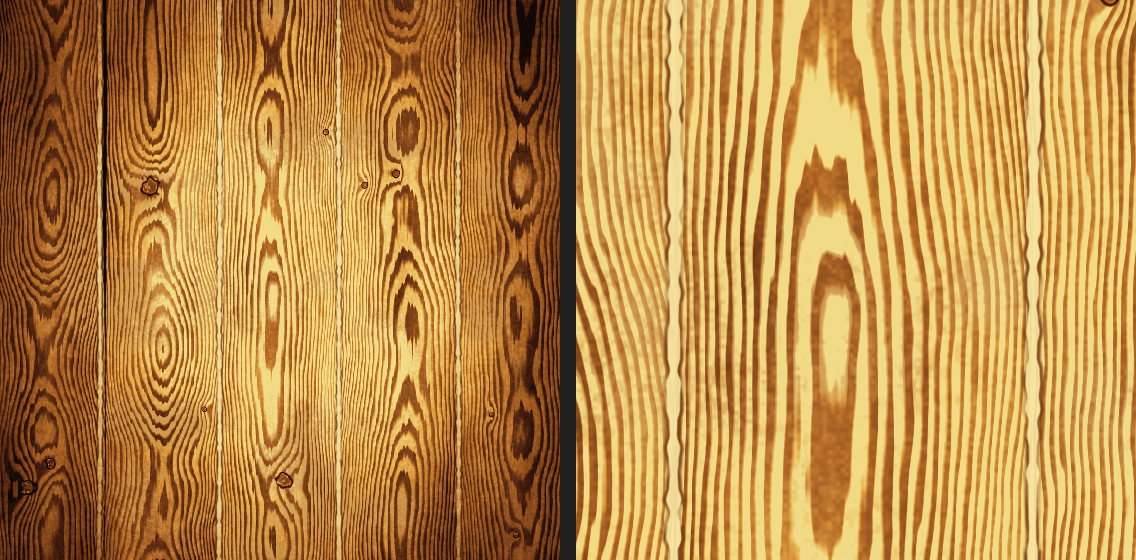
Left: the whole. Right: its middle third, enlarged.
Give the GLSL for this texture, as a Shadertoy shader.

```glsl
const float FIRST_SEAM = 0.178;
const float PLANK_WIDTH = 0.2135;
const float SEAM_HALF_WIDTH = 0.0042;
const float RING_DENSITY = 55.0;      // rings per unit at the heart
const float RING_TIGHTENING = 640.0;  // extra density toward plank edges
const float ARCH_DEPTH = 0.17;        // strength of the cathedral arches
const float CENTER_LIGHT = 1.08;
const float CORNER_LIGHT = 0.30;
const float CENTER_CONTRAST = 0.46;
const float CORNER_CONTRAST = 0.25;
const float GRIT = 0.17;
const vec3 SHADOW = vec3(0.07, 0.03, 0.02);
const vec3 UMBER = vec3(0.26, 0.11, 0.05);
const vec3 BROWN = vec3(0.48, 0.25, 0.09);
const vec3 AMBER = vec3(0.70, 0.41, 0.15);
const vec3 GOLD = vec3(0.89, 0.65, 0.27);
const vec3 CREAM = vec3(0.95, 0.86, 0.53);
const vec3 TAN = vec3(0.80, 0.60, 0.33);
const vec3 PUTTY = vec3(0.97, 0.91, 0.68);

float hash(vec2 p) {
    vec3 q = fract(vec3(p.xyx) * 0.1031);
    q += dot(q, q.yzx + 33.33);
    return fract((q.x + q.y) * q.z);
}

float noise(vec2 p) {
    vec2 i = floor(p), f = fract(p);
    f = f * f * (3.0 - 2.0 * f);
    return mix(mix(hash(i), hash(i + vec2(1, 0)), f.x),
               mix(hash(i + vec2(0, 1)), hash(i + vec2(1, 1)), f.x), f.y);
}

float fbm(vec2 p) {
    float sum = 0.0, gain = 0.5;
    for (int i = 0; i < 4; i++) {
        sum += gain * noise(p);
        p = p * 2.03 + 17.3;
        gain *= 0.5;
    }
    return sum / 0.9375;
}

vec3 woodRamp(float tone) {
    vec3 c = mix(SHADOW, UMBER, clamp(tone * 5.0, 0.0, 1.0));
    c = mix(c, BROWN, clamp(tone * 5.0 - 1.0, 0.0, 1.0));
    c = mix(c, AMBER, clamp(tone * 5.0 - 2.0, 0.0, 1.0));
    c = mix(c, GOLD, clamp(tone * 5.0 - 3.0, 0.0, 1.0));
    return mix(c, CREAM, clamp(tone * 5.0 - 4.0, 0.0, 1.0));
}

// Dark latewood bands with a soft inner and a crisp outer edge
float latewood(float phase) {
    float w = fwidth(phase);
    float p = fract(phase);
    float band = smoothstep(0.38 - 0.3 * w, 0.62 + 0.3 * w, p)
               * (1.0 - smoothstep(0.92 - 0.4 * w, 1.0, p));
    return mix(band, 0.42, smoothstep(0.5, 1.2, w));
}

void mainImage(out vec4 fragColor, in vec2 fragCoord) {
    vec2 uv = fragCoord / iResolution.xy;
    float pixel = 1.0 / iResolution.y;

    // Plank layout
    float slot = (uv.x - FIRST_SEAM) / PLANK_WIDTH;
    float plank = floor(slot) + 1.0;
    float across = (fract(slot) - 0.5) * PLANK_WIDTH;
    float seed = plank * 19.7 + 4.0;

    // Cathedral grain: a plank cut through wavering growth rings
    float heart = (hash(vec2(seed, 2.0)) - 0.5) * 0.035;
    float meander = (fbm(vec2(uv.y * 3.0, seed)) - 0.5) * 0.045;
    float depth = ARCH_DEPTH * (noise(vec2(uv.y * 2.4 + seed, seed)) - 0.45)
                + 0.025 * (noise(vec2(uv.y * 9.0, seed + 5.0)) - 0.5);
    float radius = length(vec2(across - heart - meander, depth));
    radius += 0.012 * (fbm(vec2(uv.x * 28.0, uv.y * 7.0) + seed) - 0.5);

    // Knots push the rings aside
    float knotMask = 0.0, knotTone = 0.0;
    for (int i = 0; i < 2; i++) {
        vec2 id = vec2(seed, float(i) * 7.0 + 11.0);
        vec2 spot = vec2((hash(id) - 0.5) * 0.17, hash(id + 3.1));
        float size = mix(0.005, 0.021, pow(hash(id + 6.7), 1.5));
        vec2 delta = vec2(across, uv.y) - spot;
        vec2 q = delta / (size * vec2(2.0, 3.2));
        radius += 1.5 * size * exp(-dot(q, q));
        float d = length(delta) / size + 0.5 * (noise(delta * 130.0 + seed) - 0.5);
        float core = 1.0 - smoothstep(0.75, 1.05, d);
        float crack = smoothstep(0.72, 0.9, noise(delta * 260.0 + seed));
        float rings = 0.5 + 0.5 * sin(d * 13.0);
        knotTone = mix(knotTone, 0.22 * rings - 0.55 * smoothstep(0.5, 0.9, d) + 0.35 * crack, core);
        knotMask = max(knotMask, core);
    }

    float fiber = noise(vec2(uv.x * 330.0, uv.y * 16.0)) - 0.5;
    float phase = radius * (RING_DENSITY + RING_TIGHTENING * radius) + 0.28 * fiber;
    float late = latewood(phase);

    // Light pool, stains and surface grit
    vec2 fromCenter = (uv - vec2(0.51, 0.5)) * vec2(1.12, 0.85);
    float falloff = smoothstep(0.08, 0.76, length(fromCenter));
    float light = mix(CENTER_LIGHT, CORNER_LIGHT, falloff);
    float stain = fbm(uv * vec2(14.0, 6.0) + seed) - 0.5;
    float grit = 0.6 * noise(uv * 380.0) + 0.4 * noise(uv * 170.0 + 9.0) - 0.5;
    float strength = 0.65 + 0.7 * noise(vec2(uv.x * 22.0, uv.y * 5.0) + seed);
    float tone = light - late * strength * mix(CENTER_CONTRAST, CORNER_CONTRAST, falloff);
    tone += 0.34 * stain + GRIT * grit + 0.07 * fiber;
    tone = mix(tone, light * 0.4 + knotTone, knotMask * 0.9);

    vec3 color = woodRamp(tone);
    float worn = smoothstep(0.45, 0.7, fbm(uv * vec2(9.0, 12.0) + 31.0))
               * smoothstep(0.5, 0.75, tone) * (1.0 - smoothstep(0.85, 1.05, tone));
    color = mix(color, TAN, 0.75 * worn);

    // Filled seams with ragged dark borders
    float seam = clamp(floor(slot + 0.5), 0.0, 3.0);
    float wobble = 0.004 * (fbm(vec2(uv.y * 5.0, seam * 8.0)) - 0.5);
    float offset = uv.x - FIRST_SEAM - seam * PLANK_WIDTH - wobble;
    float ragged = 0.0025 * (noise(vec2(uv.y * 130.0, seam)) - 0.5);
    float edge = abs(offset) - SEAM_HALF_WIDTH - ragged;
    float border = 1.0 - smoothstep(0.0, 0.0018 + pixel, abs(edge));
    float speck = smoothstep(0.35, 0.65, noise(vec2(uv.x * 200.0, uv.y * 75.0)));
    color = mix(color, woodRamp(light * 0.38), border * (0.3 + 0.6 * speck));
    float fill = 1.0 - smoothstep(-pixel, pixel, edge + 0.001);
    vec3 putty = mix(woodRamp(light + 0.1 + 0.3 * grit), PUTTY, 0.65 * smoothstep(0.3, 0.9, light));
    color = mix(color, putty, fill * 0.92);

    // Open crack beside the first seam, closing toward the bottom
    float crackWidth = mix(0.0008, 0.0034, smoothstep(0.3, 0.65, uv.y));
    float crackLine = abs(uv.x - FIRST_SEAM - 0.0095 - wobble) - crackWidth - 0.5 * ragged;
    color = mix(color, SHADOW * 0.6, 1.0 - smoothstep(-pixel, pixel, crackLine));

    fragColor = vec4(clamp(color, 0.0, 1.0), 1.0);
}
```
